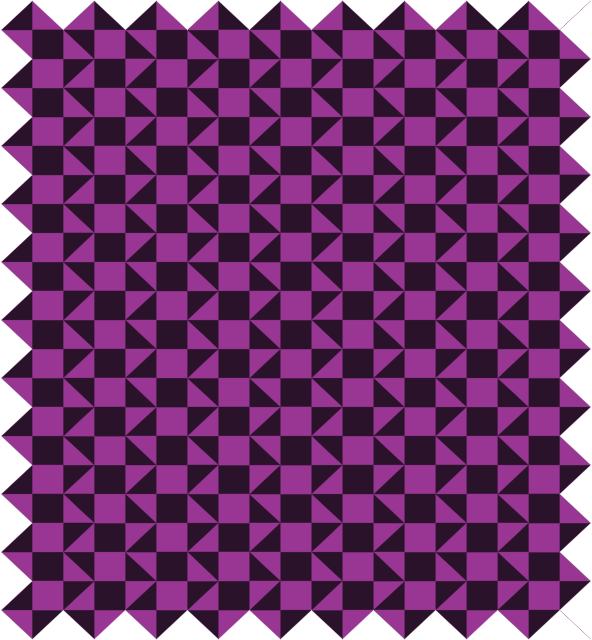
A WebGL 2 fragment shader for this pattern:

```glsl
#version 300 es
precision highp float;
// Draws a two-tone patchwork of squares and half-square triangles with a zigzag border.

uniform vec2 u_resolution;
out vec4 fragColor;

const vec2 GRID = vec2(19.0, 22.0);           // columns, rows
const vec2 MARGIN = vec2(0.0022, 0.0014);     // white rim, in canvas units
const float WOBBLE = 0.022;                   // uneven seams, in cells
const vec3 PURPLE = vec3(0.60, 0.21, 0.58);
const vec3 DARK = vec3(0.165, 0.07, 0.165);
const vec3 WHITE = vec3(1.0);

// Sine-free hash, 0 to 1
float hash(vec2 p) {
    vec3 q = fract(vec3(p.xyx) * 0.1031);
    q += dot(q, q.yzx + 33.33);
    return fract((q.x + q.y) * q.z);
}

// Triangle wave of period 2: 1 at even values, 0 at odd values
float zigzag(float t) {
    return abs(mod(t, 2.0) - 1.0);
}

// Signed distance inside the zigzag outline
float outline(vec2 p, vec2 size) {
    float ends = min(p.y, size.y - p.y) - zigzag(p.x);
    float left = p.x - zigzag(p.y);
    float right = size.x - p.x - 1.0 + zigzag(p.y);
    return min(ends, min(left, right)) * 0.7071;
}

// Signed distance to the nearest seam: positive in purple, negative in dark
float patchwork(vec2 p) {
    vec2 cell = floor(p);
    vec2 f = p - cell;
    vec2 border = min(f, 1.0 - f);
    float seam = min(border.x, border.y);
    float side = 1.0 - 2.0 * mod(floor(cell.x * 0.5) + cell.y, 2.0);

    // Even columns are split by diagonals that alternate from row to row
    if (mod(cell.x, 2.0) < 0.5) {
        bool falling = mod(cell.y, 2.0) > 0.5;
        float diagonal = (falling ? f.x - f.y : f.x + f.y - 1.0) * 0.7071;
        side *= diagonal > 0.0 ? -1.0 : 1.0;
        seam = min(seam, abs(diagonal));
    }
    return side * seam;
}

// Small offset of each horizontal seam, fading out at the cell centre
vec2 unevenSeams(vec2 p, float amount) {
    float line = floor(p.y + 0.5);
    float fade = 1.0 - 2.0 * abs(p.y - line);
    float shift = hash(vec2(floor(p.x), line) + 7.0) - 0.5;
    return p + vec2(0.0, shift * amount * fade);
}

void main() {
    vec2 uv = gl_FragCoord.xy / u_resolution;
    uv.y = 1.0 - uv.y;                        // rows count from the top
    vec2 p = (uv - MARGIN) / (1.0 - 2.0 * MARGIN) * GRID;

    vec2 pixel = GRID / u_resolution;
    float soft = 0.75 * max(pixel.x, pixel.y);

    float purple = smoothstep(-soft, soft, patchwork(unevenSeams(p, WOBBLE)));
    float inside = smoothstep(-soft, soft, outline(p, GRID));
    fragColor = vec4(mix(WHITE, mix(DARK, PURPLE, purple), inside), 1.0);
}
```
